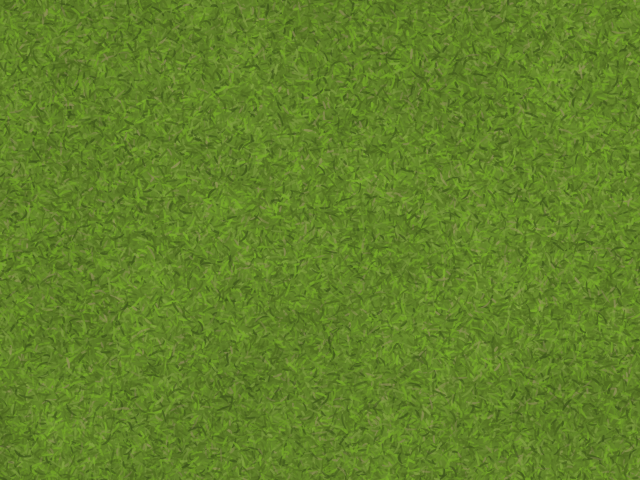
Write a WebGL 2 fragment shader that draws this texture.

```glsl
#version 300 es
precision highp float;
// Dense mown grass: layers of short, curved, tapered blades over mottled turf.
// Each layer scatters one blade per cell of a rotated grid and blends it over
// the layers below; dark blades give the gaps, pale ones the dry straw.

uniform vec2 u_resolution;
out vec4 fragColor;

const int LAYERS = 15;
const float CELLS = 46.0;   // grid cells per canvas height

float hash(vec2 p) {
    return fract(sin(dot(p, vec2(127.1, 311.7))) * 43758.5);
}

vec2 hash2(vec2 p) {
    return vec2(hash(p), hash(p + vec2(37.3, 17.9)));
}

float valueNoise(vec2 p) {
    vec2 cell = floor(p);
    vec2 f = fract(p);
    f = f * f * (3.0 - 2.0 * f);
    float low = mix(hash(cell), hash(cell + vec2(1.0, 0.0)), f.x);
    float high = mix(hash(cell + vec2(0.0, 1.0)), hash(cell + vec2(1.0, 1.0)), f.x);
    return mix(low, high, f.y);
}

mat2 rotation(float angle) {
    float c = cos(angle);
    float s = sin(angle);
    return mat2(c, s, -s, c);
}

// Coverage of a bent blade lying along x, narrowing towards both ends.
float bladeMask(vec2 p, float halfLength, float halfWidth, float bend, float soft) {
    float along = p.x / halfLength;
    float across = abs(p.y - bend * (along * along - 0.4));
    float width = halfWidth * (1.0 - 0.6 * along * along);
    float side = 1.0 - smoothstep(width - soft, width + soft, across);
    float ends = 1.0 - smoothstep(halfLength - 2.0 * soft, halfLength, abs(p.x));
    return side * ends;
}

vec3 bladeColor(float pick, float shade) {
    vec3 color = vec3(0.31, 0.415, 0.125);                     // shaded green
    if (pick > 0.29) color = vec3(0.375, 0.505, 0.16);         // mid green
    if (pick > 0.56) color = vec3(0.445, 0.63, 0.15);          // fresh green
    if (pick > 0.82) color = vec3(0.48, 0.59, 0.245);          // pale green
    if (pick > 0.94) color = vec3(0.53, 0.53, 0.335);          // straw
    return color * mix(0.92, 1.08, shade);
}

vec3 addBlades(vec3 color, vec2 p, float layer, float soft) {
    vec2 q = rotation(layer * 1.13) * p * CELLS + layer * vec2(13.7, 7.1);
    vec2 home = floor(q);
    // Two of the upper layers hold sparse dark blades.
    bool darkLayer = layer == 9.0 || layer == 12.0;
    for (int y = -1; y <= 1; y++) {
        for (int x = -1; x <= 1; x++) {
            vec2 cell = home + vec2(x, y);
            vec2 seed = cell + layer * vec2(5.3, 9.7);
            vec2 center = cell + hash2(seed);
            vec2 form = hash2(seed + 71.3);
            vec2 tint = hash2(seed + 143.9);
            float angle = 6.2832 * hash(seed + 211.7);

            vec2 local = rotation(angle) * (q - center);
            float halfLength = mix(0.34, 0.84, form.x * form.x);
            float halfWidth = mix(0.075, 0.125, tint.y);
            float bend = (form.y - 0.5) * 0.5 * halfLength;
            float opacity = mix(0.35, 0.8, hash(seed + 307.1));
            vec3 blade = bladeColor(tint.x, tint.y);
            if (darkLayer) {
                blade = vec3(0.235, 0.325, 0.105);
                bend *= 1.7;
                opacity *= step(tint.x, 0.5);
            }
            float mask = bladeMask(local, halfLength, halfWidth, bend, soft);
            color = mix(color, blade, mask * opacity);
        }
    }
    return color;
}

void main() {
    vec2 p = gl_FragCoord.xy / u_resolution.y;
    float soft = max(0.75 * CELLS / u_resolution.y, 0.05);

    // Turf beneath the blades
    float turf = valueNoise(p * 60.0);
    vec3 color = mix(vec3(0.34, 0.45, 0.145), vec3(0.41, 0.54, 0.175), turf);

    // Blades, from the bottom up
    for (int i = 0; i < LAYERS; i++) {
        color = addBlades(color, p, float(i), soft);
    }

    // Broad, faint patches of light and shade
    float patches = 0.6 * valueNoise(p * 6.0 + 3.1) + 0.4 * valueNoise(p * 19.0);
    color *= mix(0.95, 1.07, patches);
    fragColor = vec4(color, 1.0);
}
```
